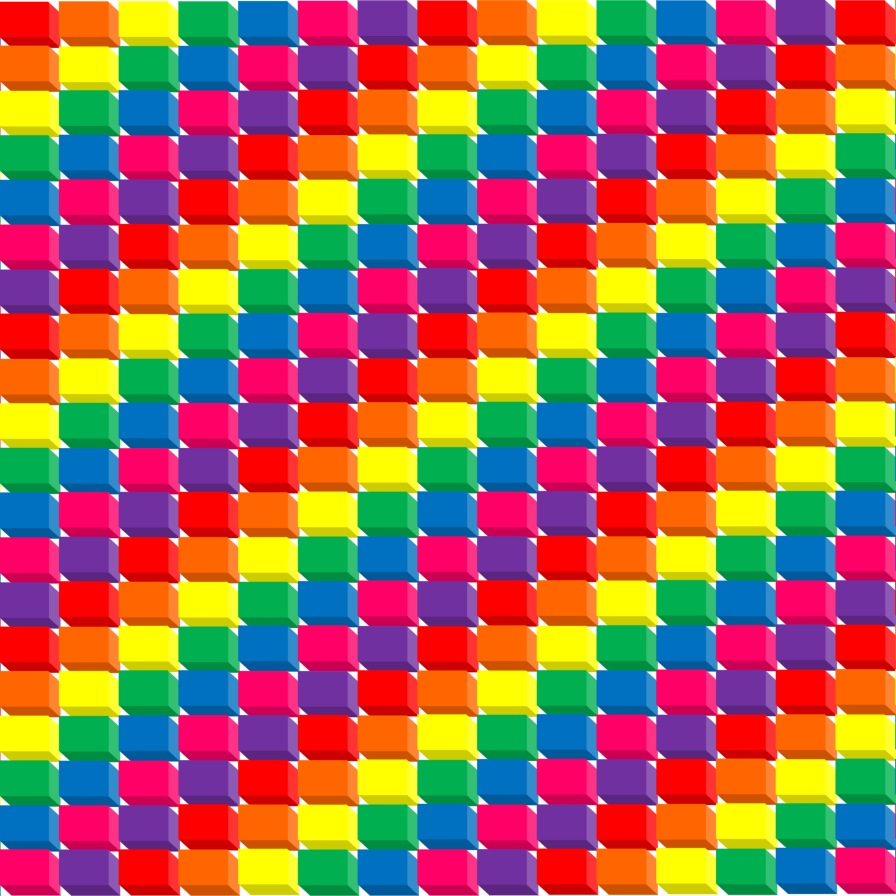
Write a three.js fragment shader that draws this pattern.

```glsl
// Rainbow grid of oblique blocks, their seven colours stepping along the diagonals.
varying vec2 vUv;

const vec2 GRID = vec2(15.0, 20.07);   // blocks per canvas, across and down
const float ROWS = 20.0;               // whole rows drawn
const vec2 DEPTH = vec2(0.18, 0.22);   // extrusion as a share of the cell
const float SOFT = 0.0018;             // edge smoothing, in canvas units
const float DROP = 0.05;               // downward shift of the first column, in cells
const float TILT = 0.04;               // rise from first to last column, in cells
const float JITTER = 0.025;            // random vertical shift, in cells
const float LIGHTEN = 0.2;             // white mixed into the right face
const float DARKEN = 0.8;              // brightness of the lower face

const vec3 PAPER = vec3(1.0);
const vec3 RED = vec3(1.0, 0.0, 0.0);
const vec3 ORANGE = vec3(1.0, 0.4, 0.0);
const vec3 YELLOW = vec3(1.0, 1.0, 0.0);
const vec3 GREEN = vec3(0.0, 0.69, 0.314);
const vec3 BLUE = vec3(0.0, 0.44, 0.753);
const vec3 PINK = vec3(1.0, 0.0, 0.4);
const vec3 PURPLE = vec3(0.44, 0.188, 0.627);

float hash(vec2 p) {
  vec3 q = fract(vec3(p.xyx) * 0.1031);
  q += dot(q, q.yzx + 33.33);
  return fract((q.x + q.y) * q.z);
}

// Smooth step across an edge; d is a distance in canvas units.
float edge(float d) {
  return smoothstep(-0.5 * SOFT, 0.5 * SOFT, d);
}

vec3 rainbow(float step7) {
  float i = mod(step7 + 0.5, 7.0);
  if (i < 1.0) return RED;
  if (i < 2.0) return ORANGE;
  if (i < 3.0) return YELLOW;
  if (i < 4.0) return GREEN;
  if (i < 5.0) return BLUE;
  if (i < 6.0) return PINK;
  return PURPLE;
}

// Block in a unit cell, y pointing down: rgb is the face colour, a the coverage.
vec4 block(vec2 p, vec3 base) {
  vec2 toCanvas = 1.0 / GRID;
  float slant = 1.0 / length(GRID / DEPTH);
  vec2 fromStart = p / DEPTH;
  vec2 pastFront = (p - 1.0 + DEPTH) / DEPTH;

  // Silhouette: cell rectangle with two corners cut off.
  vec2 inside = min(p, 1.0 - p) * toCanvas;
  float cutLow = (fromStart.x - pastFront.y) * slant;
  float cutHigh = (fromStart.y - pastFront.x) * slant;
  float body = min(min(inside.x, inside.y) + 0.5 * SOFT, min(cutLow, cutHigh));

  // Right, lower and front faces.
  vec3 right = mix(base, vec3(1.0), LIGHTEN);
  vec3 color = mix(base * DARKEN, right, edge((pastFront.x - pastFront.y) * slant));
  vec2 front = (1.0 - DEPTH - p) * toCanvas;
  color = mix(color, base, edge(min(front.x, front.y)));
  return vec4(color, edge(body));
}

void main() {
  vec2 g = vec2(vUv.x, 1.0 - vUv.y) * GRID;
  vec3 color = PAPER;

  // Paint neighbouring blocks in order, as shifted ones may overlap.
  for (int j = -1; j <= 1; j++) {
    for (int i = -1; i <= 1; i++) {
      vec2 id = floor(g) + vec2(float(i), float(j));
      if (id.y < 0.0 || id.y >= ROWS) continue;
      float shift = DROP - TILT * id.x / GRID.x + JITTER * (hash(id + 7.0) - 0.5);
      vec4 b = block(g - id - vec2(0.0, shift), rainbow(id.x + id.y));
      color = mix(color, b.rgb, b.a);
    }
  }
  gl_FragColor = vec4(color, 1.0);
}
```
